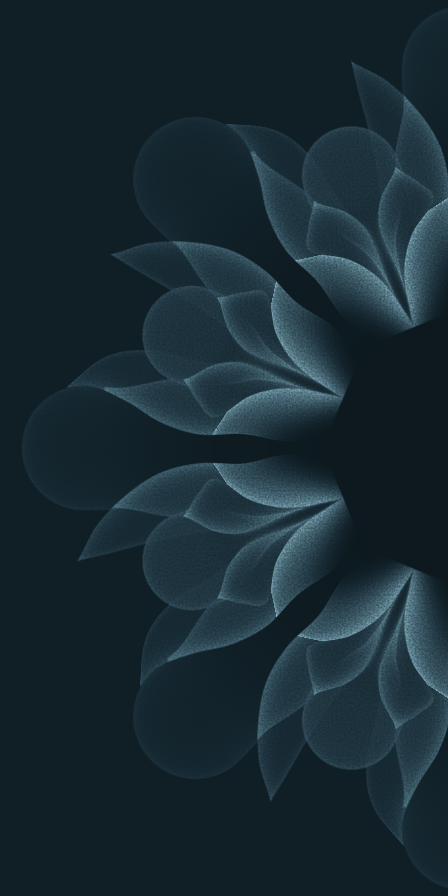
Write a WebGL 1 fragment shader that draws this background.

```glsl
precision highp float;

uniform vec2 u_resolution;

// Lengths are in hundredths of the canvas height
const vec2 CENTER = vec2(51.8, 50.0);
const float SECTOR = 0.785398;      // eight flowers in a ring
const float APEX = 14.6;            // radius where the petals meet
const float LEAF_STEP = 2.475;      // knot spacing of the short petals
const float RIBBON_STEP = 4.43;     // knot spacing of the long petals
const float SOFT = 0.13;
const float GRAIN_SCALE = 4.3;
const float GRAIN_AMOUNT = 0.42;
const float GAIN = 1.38;
const float CONTRAST = 1.2;
const vec3 NIGHT = vec3(0.063, 0.122, 0.149);
const vec3 MIST = vec3(0.255, 0.335, 0.365);
const vec3 TINT = vec3(1.1, 1.0, 0.94); // dim light turns bluer

vec2 hashGradient(vec2 cell) {
  float angle = 6.2832 * fract(sin(dot(cell, vec2(127.1, 311.7))) * 4375.85);
  return vec2(cos(angle), sin(angle));
}

float gradientNoise(vec2 p) {
  vec2 i = floor(p), f = fract(p);
  vec2 w = f * f * f * (f * (f * 6.0 - 15.0) + 10.0);
  vec2 e = vec2(1.0, 0.0);
  float low = mix(dot(hashGradient(i), f), dot(hashGradient(i + e), f - e), w.x);
  float high = mix(dot(hashGradient(i + e.yx), f - e.yx),
                   dot(hashGradient(i + 1.0), f - 1.0), w.x);
  return mix(low, high, w.y);
}

// Catmull-Rom weight of a knot at distance d
float knotWeight(float d) {
  d = abs(d);
  if (d < 1.0) return (1.5 * d - 2.5) * d * d + 1.0;
  return d < 2.0 ? ((2.5 - 0.5 * d) * d - 4.0) * d + 2.0 : 0.0;
}

// Smooth profile through eight evenly spaced knots
float profile(float u, vec4 a, vec4 b) {
  u = clamp(u, 0.0, 7.0);
  float h = a.x * knotWeight(u + 1.0) + b.w * knotWeight(u - 8.0);
  for (int i = 0; i < 4; i++) {
    h += a[i] * knotWeight(u - float(i)) + b[i] * knotWeight(u - float(i) - 4.0);
  }
  return h;
}

float inside(float d) { return smoothstep(-SOFT, SOFT, d); }

float between(float t, float inner, float outer) { return inside(t - inner) * inside(outer - t); }

float glow(float d, float reach) { return exp(-max(d, 0.0) / reach); }

// Signed depth inside a drop: round in front, drawn out toward the centre
float dropDepth(vec2 p, float front, float radius, float taper) {
  p.x -= front;
  p.x *= p.x < 0.0 ? taper : 1.0;
  return radius - length(p);
}

void main() {
  vec2 p = 100.0 * gl_FragCoord.xy / u_resolution.y;
  vec2 offset = vec2(CENTER.x - p.x, p.y - CENTER.y);
  float r = length(offset);

  // Fold the ring into one flower: s runs outward, t across
  float angle = mod(atan(offset.y, offset.x), SECTOR) - 0.5 * SECTOR;
  float s = r * cos(angle);
  float side = r * sin(angle);
  float t = abs(side);

  // Large faint drops between the flowers
  float gap = 0.5 * SECTOR - abs(angle);
  float drop = dropDepth(r * vec2(cos(gap), sin(gap)), 42.4, 6.95, 0.3);
  float dropLight = 0.06 + 0.07 * glow(drop, 2.5) + 0.08 * glow(drop, 0.4);
  float light = inside(drop) * dropLight * smoothstep(27.0, 43.0, r);

  // Long ribbon petals, curling differently on either side
  float u = (s - APEX) / RIBBON_STEP;
  float outer = side > 0.0
    ? profile(u, vec4(5.5, 7.0, 7.8, 9.7), vec4(10.4, 9.6, 7.7, 4.4))
    : profile(u, vec4(5.5, 7.0, 8.0, 9.9), vec4(10.3, 9.6, 9.6, 11.7));
  float inner = side > 0.0
    ? profile(u, vec4(0.0, 0.65, 1.0, 1.8), vec4(2.9, 3.7, 4.3, 4.95))
    : profile(u, vec4(0.0, 0.65, 1.0, 1.7), vec4(2.6, 3.4, 6.3, 14.0));
  float tip = side > 0.0 ? 45.1 : 43.9;
  float ribbon = between(t, inner, outer) * inside(tip - s);
  float ribbonLight = 0.15 + 0.26 * glow(outer - t, 1.0) + 0.18 * glow(t - inner, 0.35);
  light = mix(light, ribbonLight, ribbon * 0.92 * smoothstep(16.0, 24.0, s));

  // Folded shoulder of the ribbon
  float fold = mix(4.8, 9.0, smoothstep(31.0, 40.0, s));
  float shoulder = between(t, fold, outer) * inside(39.6 - s) * smoothstep(17.0, 24.0, s);
  float shoulderLight = 0.25 + 0.2 * glow(t - fold, 0.9) + 0.4 * glow(outer - t, 1.1);
  light = mix(light, shoulderLight, shoulder * 0.85);

  // Round heart petal
  float heart = dropDepth(vec2(s, t), 32.9, 5.5, 0.35);
  float heartLight = 0.28 + 0.1 * glow(heart, 1.3) + 0.16 * glow(heart, 0.3);
  light = mix(light, heartLight * smoothstep(17.0, 31.0, s), inside(heart) * 0.8);

  // Pair of pointed leaves with a crease, and bright veins between them
  float v = (s - APEX) / LEAF_STEP;
  float leafOuter = profile(v, vec4(0.0, 0.4, 0.9, 2.0), vec4(4.0, 7.5, 6.6, 4.95));
  float leafInner = profile(v, vec4(0.0, 0.5, 0.65, 0.65), vec4(0.55, 0.8, 2.2, 4.95));
  float nearAxis = inside(leafInner - t) * inside(s - APEX) * smoothstep(29.0, 23.0, s);
  light += nearAxis * (0.12 + 0.35 * glow(leafInner - t, 0.22));
  float leaf = between(t, leafInner, leafOuter) * inside(31.9 - s) * inside(s - APEX);
  float leafLight = 0.2 + 0.5 * glow(t - leafInner, 1.2)
                  + 0.36 * glow(leafOuter - t, 0.7) * smoothstep(24.5, 28.0, s);
  float crease = mix(leafInner, leafOuter, 0.4);
  leafLight += 0.3 * inside(crease - t) * glow(crease - t, 0.5) * smoothstep(29.0, 23.0, s);
  light = mix(light, leafLight, leaf * 0.9);

  // Bright base petals fading into the dark centre
  float baseInner = leafOuter + 4.0 * max(s - 26.0, 0.0);
  float base = between(t, baseInner, outer) * inside(s - APEX) * inside(28.0 - s);
  float baseLight = 0.26 + 0.74 * glow(t - baseInner, 2.4) + 0.25 * glow(outer - t, 0.8);
  light = mix(light, baseLight * smoothstep(10.0, 17.5, s - t), base);

  // Grain rides on the lit parts only
  float grain = gradientNoise(p * GRAIN_SCALE) + 0.6 * gradientNoise(p * GRAIN_SCALE * 1.7 + 17.3);
  light = GAIN * pow(light, CONTRAST) * (1.0 + GRAIN_AMOUNT * grain);
  vec3 color = NIGHT * mix(0.8, 1.0, smoothstep(10.0, 46.0, r));
  color += MIST * pow(vec3(max(light, 0.0)), TINT);
  gl_FragColor = vec4(color, 1.0);
}
```
